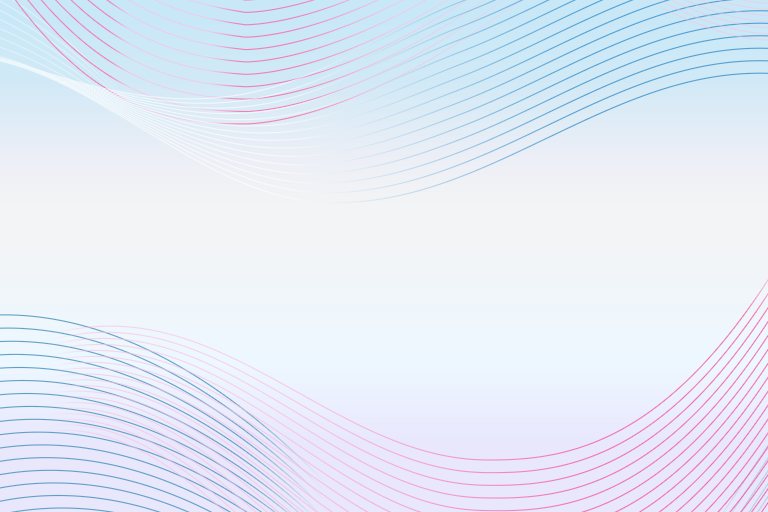
This background is drawn by a Shadertoy shader. Its source:

```glsl
// Pastel backdrop: a vertical sky-to-lilac gradient crossed by ribbons of fine
// parallel strands. Each ribbon is an edge curve plus a spacing that varies
// along x; the nearest strand is found by rounding, so no loop is needed.

const float LINE_WIDTH = 0.0021;
const float SLOPE_STEP = 0.002;
const float PI = 3.14159265;

const vec3 SKY    = vec3(0.785, 0.91, 0.97);
const vec3 MIST   = vec3(0.82, 0.915, 0.965);
const vec3 HAZE   = vec3(0.925, 0.935, 0.965);
const vec3 PAPER  = vec3(0.952, 0.956, 0.96);
const vec3 ICE    = vec3(0.93, 0.97, 1.0);
const vec3 LILAC  = vec3(0.91, 0.905, 0.99);
const vec3 WHITE  = vec3(1.0);
const vec3 BLUE   = vec3(0.25, 0.58, 0.80);
const vec3 TEAL   = vec3(0.30, 0.58, 0.74);
const vec3 PINK   = vec3(0.95, 0.38, 0.65);
const vec3 BLUSH  = vec3(0.98, 0.76, 0.88);

// Linear ramp from 0 at a to 1 at b.
float ramp(float a, float b, float v) {
    return clamp((v - a) / (b - a), 0.0, 1.0);
}

// Half-cosine swing between two turning points.
float swing(vec2 from, vec2 to, float x) {
    float phase = (x - from.x) / (to.x - from.x);
    return mix(from.y, to.y, 0.5 - 0.5 * cos(PI * phase));
}

// Ribbon curves return (edge height, strand spacing) at x.
vec2 upperWave(float x) {
    vec2 trough = vec2(0.654, 0.604);
    float edge = x < trough.x ? swing(vec2(-0.098, 0.893), trough, x)
                              : swing(trough, vec2(1.484, 0.857), x);
    return vec2(edge, 0.0004 + 0.024 * smoothstep(0.05, 0.9, x));
}

vec2 upperBowl(float x) {
    float d = x - 0.479;
    float rise = d < 0.0 ? pow(-d / 0.449, 2.5) : pow(d / 0.537, 1.65);
    return vec2(0.758 + 0.242 * rise, 0.0242 + 0.018 * max(-d, 0.0));
}

vec2 lowerArc(float x) {
    float fall = pow(max(x - 0.01, 0.0) / 0.576, 1.94);
    return vec2(0.385 - 0.279 * fall, -mix(0.026, 0.018, ramp(0.0, 0.6, x)));
}

vec2 lowerWave(float x) {
    vec2 trough = vec2(0.953, 0.1016);
    float edge = x < trough.x ? swing(vec2(0.215, 0.363), trough, x)
                              : trough.y + 0.3516 * pow((x - trough.x) / 0.547, 2.4);
    float gap = mix(0.010, 0.0247, smoothstep(0.0, 0.9, x));
    return vec2(edge, -gap - 0.0025 * ramp(0.95, 1.5, x));
}

vec2 cornerVeil(float x) {
    return vec2(0.922 + 0.078 * pow(max(1.5 - x, 0.0) / 0.234, 1.7), 0.012);
}

vec2 cornerFan(float x) {
    return vec2(0.89 - 0.30 * x - 0.9 * x * x, 0.018 - 0.045 * x);
}

vec2 cornerSweep(float x) {
    return vec2(0.13 + 1.5 * (x - 1.5), -0.025);
}

// Coverage of the nearest of count strands, given the ribbon at x and ahead.
float strands(vec2 p, vec2 here, vec2 ahead, float count) {
    float k = clamp(round((p.y - here.x) / here.y), 0.0, count - 1.0);
    float slope = (ahead.x - here.x + k * (ahead.y - here.y)) / SLOPE_STEP;
    float dist = abs(p.y - here.x - k * here.y) / sqrt(1.0 + slope * slope);
    float pixel = 1.0 / iResolution.y;
    return max(1.0 - dist / max(LINE_WIDTH, pixel), 0.0) * min(LINE_WIDTH / pixel, 1.0);
}

vec3 backdrop(float y) {
    vec3 col = mix(LILAC, ICE, ramp(0.13, 0.29, y));
    col = mix(col, PAPER, ramp(0.30, 0.56, y));
    col = mix(col, HAZE, ramp(0.60, 0.695, y));
    col = mix(col, MIST, ramp(0.695, 0.84, y));
    return mix(col, SKY, ramp(0.84, 0.97, y));
}

void mainImage(out vec4 fragColor, in vec2 fragCoord) {
    vec2 p = fragCoord / iResolution.xy * vec2(1.5, 1.0);
    float x = p.x, next = p.x + SLOPE_STEP;
    vec3 col = backdrop(p.y);

    // Faint corner ribbons
    float fan = strands(p, cornerFan(x), cornerFan(next), 8.0);
    col = mix(col, WHITE, 0.4 * fan * (1.0 - smoothstep(0.12, 0.28, x)));
    float sweep = strands(p, cornerSweep(x), cornerSweep(next), 5.0);
    col = mix(col, TEAL, 0.3 * sweep * smoothstep(1.38, 1.46, x));

    // Upper ribbons
    float bowl = strands(p, upperBowl(x), upperBowl(next), 24.0);
    float vivid = 1.0 - smoothstep(0.21, 0.26, x);
    vivid += smoothstep(0.40, 0.47, x) * (1.0 - smoothstep(0.55, 0.8, x));
    float bowlFade = 1.0 - 0.5 * smoothstep(0.75, 1.0, x);
    col = mix(col, mix(BLUSH, PINK, 0.8 * vivid), bowl * bowlFade * mix(0.7, 0.95, vivid));

    float wave = strands(p, upperWave(x), upperWave(next), 15.0);
    float waveFade = mix(0.65, 0.9, smoothstep(0.75, 1.2, x));
    col = mix(col, mix(WHITE, BLUE, smoothstep(0.5, 1.15, x)), wave * waveFade);

    float veil = strands(p, cornerVeil(x), cornerVeil(next), 7.0);
    col = mix(col, BLUSH, 0.6 * veil * smoothstep(1.24, 1.34, x));

    // Lower ribbons
    float arc = strands(p, lowerArc(x), lowerArc(next), 20.0);
    col = mix(col, TEAL, 0.9 * arc * (1.0 - smoothstep(0.45, 0.65, x)));

    float hem = strands(p, lowerWave(x), lowerWave(next), 19.0);
    float hemFade = smoothstep(0.08, 0.2, x) * (1.0 - 0.6 * smoothstep(0.38, 0.46, p.y));
    vec3 hemColor = mix(BLUSH, PINK, smoothstep(0.45, 1.2, x));
    col = mix(col, hemColor, hem * hemFade * mix(0.7, 0.9, ramp(0.3, 1.2, x)));

    fragColor = vec4(col, 1.0);
}
```
